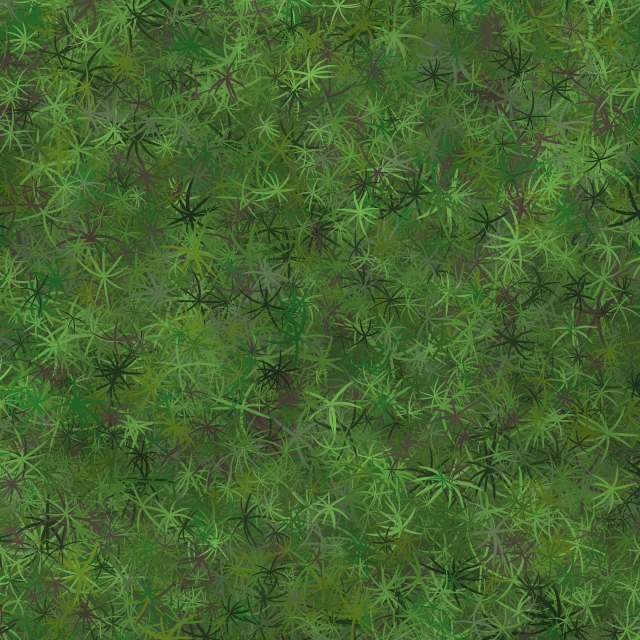
This texture is drawn by a Shadertoy shader. Its source:

```glsl
#define LAYERS 20
#define MIN_CELLS 12.5
#define MAX_CELLS 21.0
#define BLADE_WIDTH 0.054
#define DROOP 0.5
#define DEPTH_FADE 0.62
#define PATCH_CELLS 7.0
#define UNDERGROWTH vec3(0.245, 0.345, 0.165)

const float TAU = 6.2831853;

const vec3 LEAF_COLORS[8] = vec3[8](
    vec3(0.39, 0.61, 0.27),  // fresh green
    vec3(0.30, 0.49, 0.19),  // mid green
    vec3(0.22, 0.37, 0.13),  // deep green
    vec3(0.34, 0.45, 0.11),  // olive
    vec3(0.34, 0.43, 0.29),  // grey green
    vec3(0.29, 0.24, 0.22),  // withered brown
    vec3(0.13, 0.20, 0.11),  // shadow green
    vec3(0.14, 0.40, 0.15)); // emerald

vec3 hash3(vec3 p) {
    p = fract(p * vec3(0.1031, 0.1030, 0.0973));
    p += dot(p, p.yxz + 33.33);
    return fract((p.xxy + p.yxx) * p.zyx);
}

float valueNoise(vec2 p) {
    vec2 i = floor(p), f = fract(p);
    f = f * f * (3.0 - 2.0 * f);
    float bottom = mix(hash3(vec3(i, 7.0)).x, hash3(vec3(i + vec2(1, 0), 7.0)).x, f.x);
    float top = mix(hash3(vec3(i + vec2(0, 1), 7.0)).x, hash3(vec3(i + 1.0, 7.0)).x, f.x);
    return mix(bottom, top, f.y);
}

// Coverage of one curved, tapering blade of unit length
float bladeCoverage(vec2 p, vec2 dir, float bend, float width, float pixel) {
    float along = dot(p, dir);
    if (along < 0.0 || along > 1.0) return 0.0;
    float across = dir.x * p.y - dir.y * p.x - bend * along * along;
    float slope = 2.0 * bend * along;
    float halfWidth = width * pow(1.0 - along, 0.7) * (0.65 + 1.1 * along);
    float dist = abs(across) * inversesqrt(1.0 + slope * slope) - halfWidth;
    return clamp(0.5 - dist / pixel, 0.0, 1.0) * (1.0 - smoothstep(0.9, 1.0, along));
}

// Coverage of a whole rosette, all blades drooping to one side
float rosetteCoverage(vec2 p, vec3 seed, float pixel) {
    vec3 shape = hash3(seed + 17.0);
    int blades = 6 + int(shape.x * 5.0);
    float width = BLADE_WIDTH * mix(0.7, 1.3, shape.y);
    float droopAngle = TAU * shape.z;
    vec2 droopDir = vec2(cos(droopAngle), sin(droopAngle));
    float coverage = 0.0;
    for (int b = 0; b < blades; b++) {
        vec3 vary = hash3(seed + vec3(0.0, 0.0, 31.0 + float(b) * 3.7));
        float angle = TAU * (float(b) + 0.75 * vary.x) / float(blades) + droopAngle;
        vec2 dir = vec2(cos(angle), sin(angle));
        float bend = DROOP * (dir.x * droopDir.y - dir.y * droopDir.x) + 0.35 * (vary.y - 0.5);
        float size = mix(0.65, 1.0, vary.z);
        coverage = max(coverage, bladeCoverage(p / size, dir, bend, width, pixel / size));
    }
    return coverage;
}

void mainImage(out vec4 fragColor, in vec2 fragCoord) {
    vec2 uv = fragCoord / iResolution.y;
    float pixel = 1.0 / iResolution.y;

    // Broad light and dark patches
    float mottle = 0.65 * valueNoise(uv * PATCH_CELLS) + 0.35 * valueNoise(uv * PATCH_CELLS * 2.6 + 9.0);
    float light = mix(0.83, 1.15, mottle);

    // Composite rosettes from the top layer down until nothing shows through
    vec3 color = vec3(0.0);
    float see = 1.0;
    for (int layer = 0; layer < LAYERS && see > 0.02; layer++) {
        float depth = float(layer) / float(LAYERS);
        vec3 layerRnd = hash3(vec3(float(layer) + 3.0, 51.0, 12.0));
        float cells = mix(MIN_CELLS, MAX_CELLS, layerRnd.z);
        vec2 grid = uv * cells + layerRnd.xy * 40.0;
        vec2 home = floor(grid);
        float fade = DEPTH_FADE * smoothstep(0.0, 0.65, depth);

        for (int n = 0; n < 9; n++) {
            vec2 cell = home + vec2(n % 3 - 1, n / 3 - 1);
            vec3 seed = vec3(cell, float(layer) * 5.3 + 1.0);
            vec3 place = hash3(seed);
            float radius = mix(0.35, 0.85, place.z);
            vec2 p = (grid - cell - place.xy) / radius;
            if (dot(p, p) > 1.4) continue;

            float coverage = rosetteCoverage(p, seed, pixel * cells / radius);
            vec3 tint = hash3(seed + 71.0);
            vec3 leaf = LEAF_COLORS[int(pow(tint.x, 1.25) * 7.99)];
            leaf *= mix(0.9, 1.1, tint.y);
            leaf = mix(leaf, UNDERGROWTH, fade) * light;
            color += see * coverage * leaf;
            see *= 1.0 - coverage;
        }
    }

    color += see * UNDERGROWTH * 0.9 * light;
    fragColor = vec4(color, 1.0);
}
```
